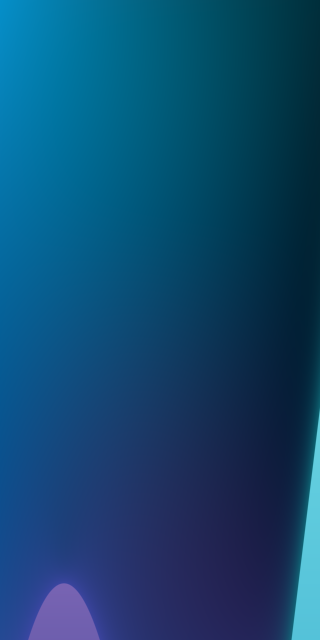
Write a WebGL 1 fragment shader that draws this background.

```glsl
precision highp float;

uniform vec2 u_resolution;

// Backdrop colours: left, middle and right of four evenly spaced rows
const vec3 TOP_LEFT = vec3(0.02, 0.56, 0.79);
const vec3 TOP_MID = vec3(0.01, 0.37, 0.48);
const vec3 TOP_RIGHT = vec3(0.00, 0.18, 0.23);
const vec3 UPPER_LEFT = vec3(0.02, 0.44, 0.65);
const vec3 UPPER_MID = vec3(0.00, 0.32, 0.45);
const vec3 UPPER_RIGHT = vec3(0.00, 0.12, 0.18);
const vec3 LOWER_LEFT = vec3(0.03, 0.33, 0.56);
const vec3 LOWER_MID = vec3(0.10, 0.21, 0.38);
const vec3 LOWER_RIGHT = vec3(0.00, 0.07, 0.17);
const vec3 BASE_LEFT = vec3(0.12, 0.29, 0.56);
const vec3 BASE_MID = vec3(0.15, 0.18, 0.40);
const vec3 BASE_RIGHT = vec3(0.12, 0.12, 0.32);

// Shapes are measured in canvas widths, on a canvas two widths tall
const vec2 CANVAS = vec2(1.0, 2.0);

const vec2 BLADE_FOOT = vec2(0.911, 0.0);
const vec2 BLADE_TIP = vec2(1.0, 0.724);
const vec3 BLADE_LOW = vec3(0.33, 0.76, 0.85);
const vec3 BLADE_HIGH = vec3(0.40, 0.82, 0.88);
const vec3 BLADE_GLOW = vec3(0.06, 0.45, 0.50);
const float BLADE_GLOW_WIDTH = 0.032;

const vec2 MOUND_PEAK = vec2(0.2, 0.177);
const float MOUND_STEEPNESS = 14.1;
const vec3 MOUND_LOW = vec3(0.43, 0.37, 0.68);
const vec3 MOUND_HIGH = vec3(0.47, 0.39, 0.70);
const vec3 MOUND_GLOW = vec3(0.26, 0.28, 0.68);
const float MOUND_GLOW_WIDTH = 0.045;

// Quadratic through three colours at x = 0, 0.5 and 1
vec3 rowColor(vec3 left, vec3 mid, vec3 right, float x) {
  return left * (1.0 - x) * (1.0 - 2.0 * x)
       + mid * 4.0 * x * (1.0 - x)
       + right * x * (2.0 * x - 1.0);
}

// Cubic through the four rows at y = 0, 1/3, 2/3 and 1
vec3 backdrop(vec2 uv) {
  float t = 3.0 * uv.y;
  float a = t - 1.0;
  float b = t - 2.0;
  float c = t - 3.0;
  vec3 base = rowColor(BASE_LEFT, BASE_MID, BASE_RIGHT, uv.x);
  vec3 lower = rowColor(LOWER_LEFT, LOWER_MID, LOWER_RIGHT, uv.x);
  vec3 upper = rowColor(UPPER_LEFT, UPPER_MID, UPPER_RIGHT, uv.x);
  vec3 top = rowColor(TOP_LEFT, TOP_MID, TOP_RIGHT, uv.x);
  vec3 color = -base * a * b * c / 6.0 + lower * t * b * c / 2.0
             - upper * t * a * c / 2.0 + top * t * a * b / 6.0;
  return clamp(color, 0.0, 1.0);
}

// Signed distance to the slanted edge, negative on its right
float bladeDistance(vec2 p) {
  vec2 edge = normalize(BLADE_TIP - BLADE_FOOT);
  return dot(p - BLADE_FOOT, vec2(-edge.y, edge.x));
}

// Approximate signed distance to a parabola, negative inside
float moundDistance(vec2 p) {
  vec2 q = p - MOUND_PEAK;
  float slope = 2.0 * MOUND_STEEPNESS * q.x;
  return (q.y + MOUND_STEEPNESS * q.x * q.x) / length(vec2(slope, 1.0));
}

// Soft halo outside an edge
float halo(float d, float width) {
  return exp(-max(d, 0.0) / width);
}

// Antialiased coverage of a signed distance
float cover(float d, float pixel) {
  return 1.0 - smoothstep(-pixel, pixel, d);
}

void main() {
  vec2 uv = gl_FragCoord.xy / u_resolution;
  vec2 p = uv * CANVAS;
  float pixel = 0.75 * max(CANVAS.x / u_resolution.x, CANVAS.y / u_resolution.y);

  vec3 color = backdrop(uv);

  // Violet mound
  float mound = moundDistance(p);
  vec3 moundFill = mix(MOUND_LOW, MOUND_HIGH, clamp(p.y / MOUND_PEAK.y, 0.0, 1.0));
  color = mix(color, MOUND_GLOW, 0.75 * halo(mound, MOUND_GLOW_WIDTH));
  color = mix(color, moundFill, cover(mound, pixel));

  // Cyan blade
  float blade = bladeDistance(p);
  vec3 bladeFill = mix(BLADE_LOW, BLADE_HIGH, clamp(p.y / BLADE_TIP.y, 0.0, 1.0));
  color = mix(color, BLADE_GLOW, 0.85 * halo(blade, BLADE_GLOW_WIDTH));
  color = mix(color, bladeFill, cover(blade, pixel));

  gl_FragColor = vec4(color, 1.0);
}
```
